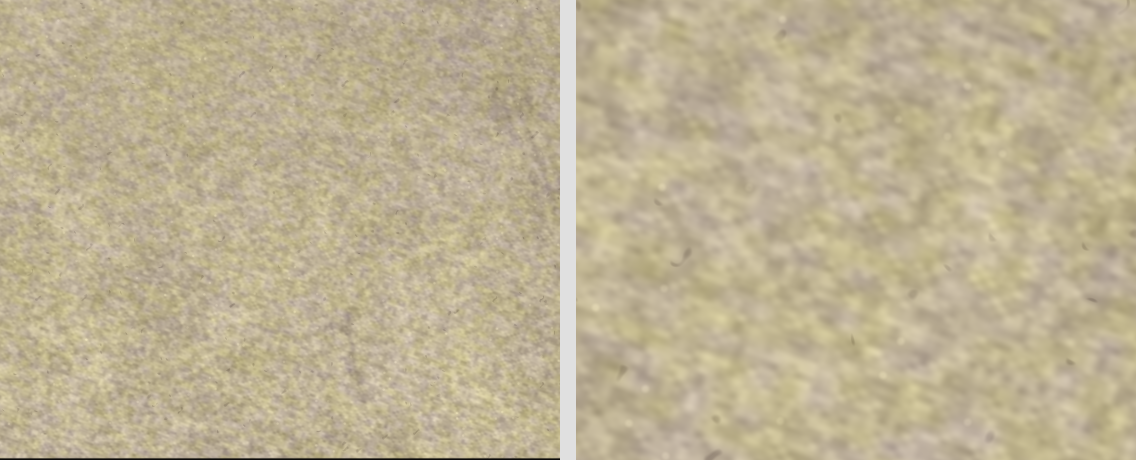
Left: the whole. Right: its middle third, enlarged.
Reproduce this texture procedurally as a Shadertoy shader.

```glsl
// Worn sandy ground: pale yellow grains mixed with grey-violet ones.
// Layers of stretched value noise set tone and tint; soft noisy strokes
// add scuffs and stains, and a thin dark rim closes the lower edge.

const vec3  SAND_MEAN    = vec3(0.747, 0.699, 0.580);
const vec3  TONE_AXIS    = vec3(1.00, 1.02, 0.88);
const vec3  TINT_AXIS    = vec3(0.10, 0.25, -1.00);
const vec3  RIM_COLOR    = vec3(0.05, 0.045, 0.04);
const float GRAIN_ANGLE  = -0.35;
const float GRAIN_STRETCH = 1.35;
const float GRAIN_FREQ   = 110.0;
const float FINE_FREQ    = 200.0;
const float CLUMP_FREQ   = 42.0;
const float PATCH_FREQ   = 6.0;
const float TINT_FREQ    = 65.0;
const float GRAIN_AMOUNT = 0.125;
const float FINE_AMOUNT  = 0.095;
const float CLUMP_AMOUNT = 0.060;
const float PATCH_AMOUNT = 0.045;
const float TINT_AMOUNT  = 0.085;
const float SPECK_AMOUNT = 0.09;
const float RIM_LOW      = 0.0015;
const float RIM_HIGH     = 0.0060;

float hash(vec2 cell) {
    uvec2 q = uvec2(ivec2(cell) + 4096) * uvec2(1597334673u, 3812015801u);
    uint h = (q.x ^ q.y) * 1597334673u;
    h = (h ^ (h >> 15)) * 2246822519u;
    return float((h ^ (h >> 13)) & 65535u) / 65535.0;
}

// Value noise centred on zero.
float noise(vec2 p) {
    vec2 cell = floor(p), f = fract(p);
    f = f * f * (3.0 - 2.0 * f);
    float low  = mix(hash(cell), hash(cell + vec2(1, 0)), f.x);
    float high = mix(hash(cell + vec2(0, 1)), hash(cell + vec2(1, 1)), f.x);
    return mix(low, high, f.y) - 0.5;
}

vec2 rotate(vec2 p, float angle) {
    float c = cos(angle), s = sin(angle);
    return vec2(c * p.x + s * p.y, c * p.y - s * p.x);
}

// Soft stroke from a to b, fading over its radius.
float stroke(vec2 p, vec2 a, vec2 b, float radius) {
    vec2 ab = b - a;
    float t = clamp(dot(p - a, ab) / dot(ab, ab), 0.0, 1.0);
    float d = length(p - a - ab * t) / radius;
    return exp(-d * d);
}

// Sparse round specks, one candidate in each grid cell.
float specks(vec2 p, float share) {
    vec2 cell = floor(p);
    vec2 centre = 0.35 + 0.3 * vec2(hash(cell + 31.0), hash(cell + 67.0));
    float d = length(fract(p) - centre);
    return step(hash(cell + 113.0), share) * smoothstep(0.34, 0.08, d);
}

float stains(vec2 p) {
    vec2 q = p + 0.025 * vec2(noise(p * 28.0), noise(p * 28.0 + 50.0));
    float ridges = 0.65 + 0.35 * sin(rotate(p, 0.35).x * 210.0 + 5.0 * noise(p * 14.0));
    float scuff  = stroke(q, vec2(1.11, 0.75), vec2(1.20, 0.59), 0.055) * ridges;
    float crack  = stroke(q, vec2(0.748, 0.315), vec2(0.788, 0.135), 0.010);
    float smear  = stroke(q, vec2(0.66, 0.055), vec2(0.97, 0.055), 0.035);
    float shade  = stroke(p, vec2(0.55, 1.02), vec2(1.25, 0.86), 0.16);
    return 0.075 * scuff + 0.075 * crack + 0.045 * smear + 0.030 * shade;
}

void mainImage(out vec4 fragColor, in vec2 fragCoord) {
    vec2 p = fragCoord / iResolution.y;
    vec2 g = rotate(p, GRAIN_ANGLE) * vec2(1.0 / GRAIN_STRETCH, 1.0);

    // Grain in several sizes, calmer toward the top.
    float grain = GRAIN_AMOUNT * noise(g * GRAIN_FREQ)
                + FINE_AMOUNT * noise(g * FINE_FREQ + 17.0)
                + CLUMP_AMOUNT * noise(g * CLUMP_FREQ + 41.0);
    grain *= mix(1.08, 0.82, p.y);
    float patches = PATCH_AMOUNT * (noise(p * PATCH_FREQ) + 0.7 * noise(p * PATCH_FREQ * 2.3 + 9.0));

    // Scattered dark pits and pale flecks.
    float pits   = specks(p * 70.0 + noise(p * 90.0), 0.035);
    float flecks = specks(p * 82.0 + 23.0, 0.022);
    float stain  = stains(p);
    float tone = grain + patches + SPECK_AMOUNT * (0.7 * flecks - pits) - stain;

    // Yellow against grey-violet; stains lean grey.
    float tint = TINT_AMOUNT * noise(g * TINT_FREQ + 73.0)
               + 0.03 * noise(p * 9.0 + 5.0) - 0.25 * stain;
    vec3 color = SAND_MEAN + TONE_AXIS * tone + TINT_AXIS * tint;

    color = mix(RIM_COLOR, color, smoothstep(RIM_LOW, RIM_HIGH, p.y));
    fragColor = vec4(clamp(color, 0.0, 1.0), 1.0);
}
```
